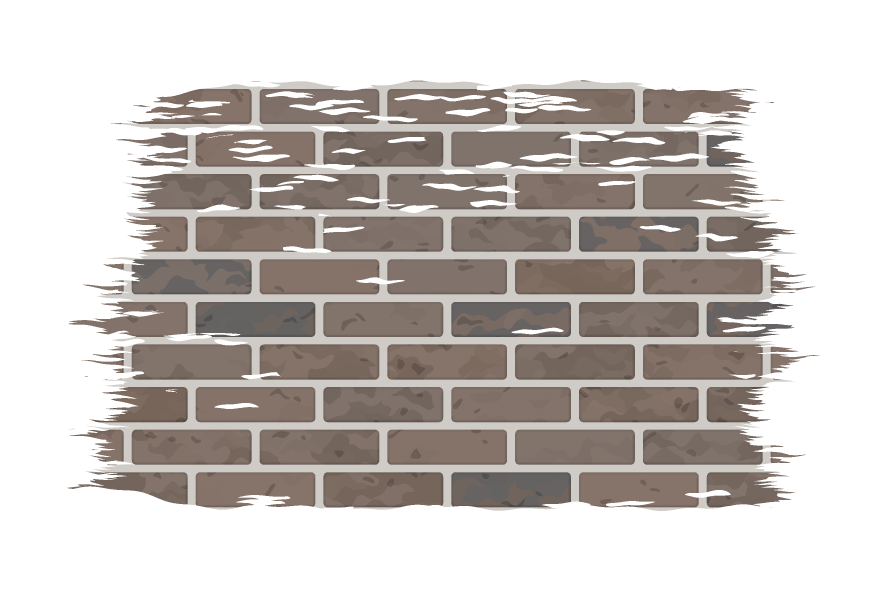
Give the GLSL for this texture, as a Shadertoy shader.

```glsl
// Brown brick wall with pale mortar, painted as a ragged dry-brush patch on white.

const float COURSES = 14.04;    // canvas height measured in brick courses
const float BRICK_LENGTH = 3.0; // brick pitch in courses
const vec3 PAPER = vec3(1.0);
const vec3 MORTAR = vec3(0.81, 0.80, 0.78);
const vec3 CLAY = vec3(0.515, 0.452, 0.418);
const vec3 DARK_CLAY = vec3(0.455, 0.397, 0.36);
const vec3 SLATE = vec3(0.38, 0.375, 0.38);

// Reach of the paint on either side, one value per course
const float LEFT[10] = float[10](3.65, 3.8, 3.3, 3.4, 3.0, 2.45, 2.6, 2.7, 2.3, 2.2);
const float RIGHT[10] = float[10](17.4, 17.2, 17.6, 18.1, 18.5, 18.0, 18.4, 17.7, 17.9, 18.2);

// Worn areas: centre, half size
const vec4 WORN[8] = vec4[8](
    vec4(13.6, 3.9, 2.6, 0.2), vec4(10.3, 4.88, 2.3, 0.13),
    vec4(7.0, 4.4, 1.2, 0.35), vec4(15.5, 5.6, 1.1, 0.2),
    vec4(4.9, 8.0, 1.2, 0.16), vec4(5.0, 2.55, 1.5, 0.3),
    vec4(13.4, 2.6, 2.0, 0.3), vec4(6.0, 3.35, 1.6, 0.25));

// Bricks of a greyer firing: column, course
const vec2 GREY[7] = vec2[7](vec2(4, 5), vec2(1, 6), vec2(3, 7), vec2(5, 7),
                             vec2(1, 7), vec2(5, 3), vec2(3, 11));

float hash(vec2 p) {
    vec3 q = fract(p.xyx * vec3(0.1031, 0.1030, 0.0973));
    q += dot(q, q.yzx + 33.33);
    return fract((q.x + q.y) * q.z);
}

// Cellular noise: distance to the nearest point and that cell's random value
vec2 cells(vec2 p) {
    vec2 base = floor(p), nearest = vec2(9.0, 0.0);
    for (int j = -1; j <= 1; j++)
    for (int i = -1; i <= 1; i++) {
        vec2 cell = base + vec2(i, j);
        vec2 point = cell + vec2(hash(cell), hash(cell + 37.7));
        float dist = length(point - p);
        if (dist < nearest.x) nearest = vec2(dist, hash(cell + 71.3));
    }
    return nearest;
}

// Layered sines used to make outlines wander
vec2 wobble(vec2 p) {
    return sin(p.yx * vec2(5.1, 4.3) + 1.7 * sin(p.xy * 2.9))
         + 0.5 * sin(p.yx * vec2(13.0, 11.0) + p.xy * 4.0);
}

float roundBox(vec2 p, vec2 halfSize, float radius) {
    vec2 q = abs(p) - halfSize + radius;
    return length(max(q, 0.0)) + min(max(q.x, q.y), 0.0) - radius;
}

// Pointed bristle tips in random lengths
float spikes(float y, float lanes, float seed) {
    float t = y * lanes + seed;
    return hash(vec2(floor(t), seed)) * (1.0 - abs(2.0 * fract(t) - 1.0));
}

float bristles(float y, float seed) {
    return 0.85 * spikes(y, 2.3, seed) + 0.85 * spikes(y, 5.7, seed + 3.0)
         + 0.6 * spikes(y, 13.0, seed + 8.0) - 0.6;
}

// Positive inside the painted patch
float paintDepth(vec2 p) {
    float t = clamp(p.y - 2.5, 0.0, 8.999);
    int i = int(t);
    float y = p.y + 0.06 * sin(p.x * 1.3) + 0.015 * sin(p.x * 7.0);
    float left = mix(LEFT[i], LEFT[i + 1], fract(t)) - bristles(y, 5.0);
    float right = mix(RIGHT[i], RIGHT[i + 1], fract(t)) + bristles(y, 41.0);
    float ripple = 0.05 * sin(p.x * 1.7) + 0.03 * sin(p.x * 4.9 + 1.0);
    float top = 1.96 + ripple + 0.3 * (1.0 - smoothstep(3.5, 5.5, p.x))
              + 0.2 * smoothstep(15.0, 17.5, p.x);
    float bottom = 11.92 + ripple - 0.45 * (1.0 - smoothstep(2.0, 5.5, p.x));
    return min(min(p.x - left, right - p.x), 4.0 * min(p.y - top, bottom - p.y));
}

// Dry-brush gaps, denser in worn areas and close to the ends
bool scratched(vec2 p, float depth) {
    float density = mix(0.09, 0.015, smoothstep(4.5, 6.5, p.y));
    density += 0.22 * (1.0 - smoothstep(0.0, 1.3, depth));
    for (int i = 0; i < 8; i++) {
        vec2 q = (p - WORN[i].xy) / WORN[i].zw;
        density += 0.35 * exp(-dot(q, q));
    }
    vec2 streak = cells(p * vec2(0.8, 7.5) + wobble(p * vec2(0.9, 2.0)) * vec2(0.08, 0.22));
    return streak.y < density && streak.x < 0.46;
}

vec3 brickColour(vec2 p, vec2 id, vec2 local, float edge) {
    vec2 warped = p + 0.09 * wobble(p * 1.2 + id);
    vec2 patches = cells(warped * vec2(1.5, 3.2) + id * 7.0);
    vec2 flecks = cells(warped * vec2(3.2, 6.0) + id * 3.0);
    float tone = 0.7 * hash(id + 11.0) + 0.75 * patches.y;
    vec3 colour = mix(DARK_CLAY, CLAY, smoothstep(0.25, 0.8, tone));
    colour += (hash(id + 5.0) - 0.5) * vec3(0.025, 0.0, -0.015);
    float grey = 0.0;
    for (int i = 0; i < 7; i++) grey = max(grey, 1.0 - step(0.5, distance(id, GREY[i])));
    colour = mix(colour, SLATE, grey * (0.2 + 0.65 * step(0.45, patches.y)));
    if (flecks.y > 0.94 && flecks.x < 0.38) colour *= 0.83;
    // Rounded rim, darker towards the lower right
    float rim = smoothstep(-0.075, -0.02, edge);
    return colour * (1.0 - rim * (0.1 + 0.04 * sign(local.y + 0.2 * local.x)));
}

vec3 wall(vec2 p) {
    float depth = paintDepth(p);
    if (depth < 0.0 || scratched(p, depth)) return PAPER;
    float course = floor(p.y);
    float along = p.x / BRICK_LENGTH - 0.5 * mod(course, 2.0);
    vec2 id = vec2(floor(along), course);
    vec2 local = vec2((fract(along) - 0.5) * BRICK_LENGTH, fract(p.y) - 0.5);
    float edge = roundBox(local, vec2(1.405, 0.412), 0.1);
    return edge < 0.0 ? brickColour(p, id, local, edge) : MORTAR;
}

void mainImage(out vec4 fragColor, in vec2 fragCoord) {
    vec3 sum = vec3(0.0);
    for (int k = 0; k < 9; k++) { // 3 x 3 samples smooth every edge
        vec2 q = fragCoord + (vec2(k % 3, k / 3) - 1.0) / 3.0;
        sum += wall(vec2(q.x, iResolution.y - q.y) * COURSES / iResolution.y);
    }
    fragColor = vec4(sum / 9.0, 1.0);
}
```
